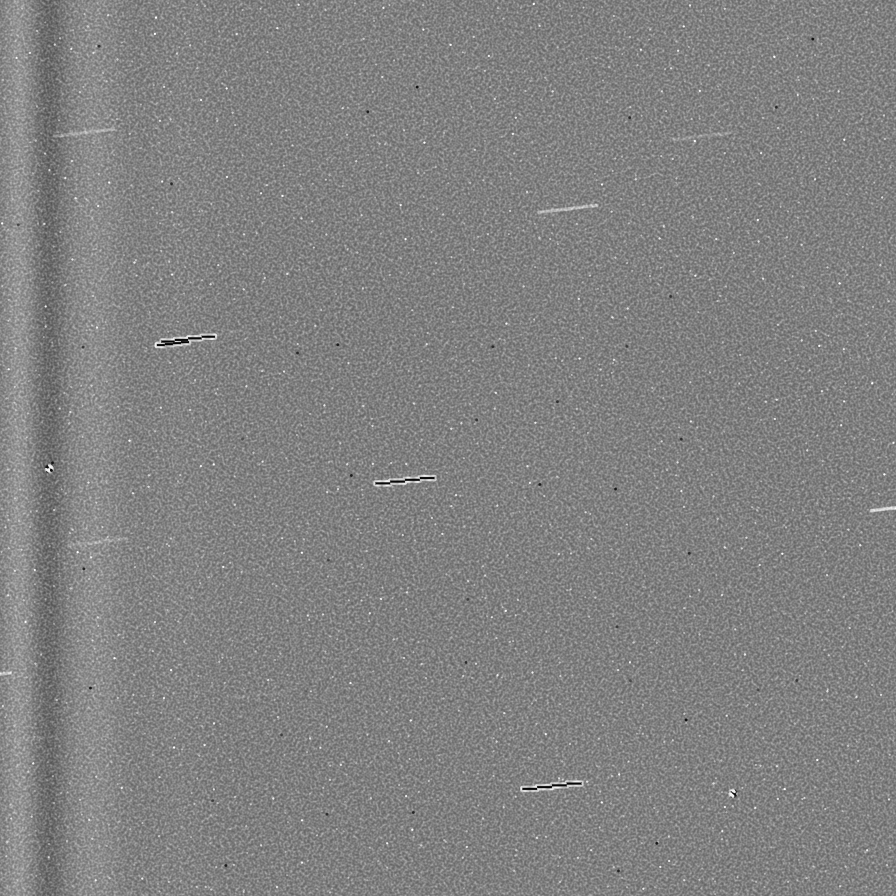
A three.js fragment shader for this texture:

```glsl
// Grainy grey sensor frame with soft vertical bands, hot and dead specks and slanted star trails.
varying vec2 vUv;

const float BASE_GREY = 0.497;
const float TRAIL_SLOPE = 0.12;
const float TRAIL_LENGTH = 0.066;
const float EDGE = 0.0008;

float hash(vec2 p) {
  vec3 q = fract(p.xyx * 0.1031);
  q += dot(q, q.yzx + 33.33);
  return fract((q.x + q.y) * q.z);
}

vec2 hash2(vec2 p) {
  return vec2(hash(p + 17.3), hash(p + 71.9));
}

float cornerGradient(vec2 cell, vec2 offset) {
  float angle = 6.2832 * hash(cell);
  return dot(vec2(cos(angle), sin(angle)), offset);
}

float gradientNoise(vec2 p) {
  vec2 i = floor(p);
  vec2 f = p - i;
  vec2 u = f * f * f * (f * (f * 6.0 - 15.0) + 10.0);
  vec2 e = vec2(1.0, 0.0);
  float low = mix(cornerGradient(i, f), cornerGradient(i + e, f - e), u.x);
  float high = mix(cornerGradient(i + e.yx, f - e.yx), cornerGradient(i + 1.0, f - 1.0), u.x);
  return mix(low, high, u.y);
}

vec2 rotate(vec2 p, float angle) {
  float c = cos(angle), s = sin(angle);
  return vec2(c * p.x - s * p.y, s * p.x + c * p.y);
}

// Film-like grain, turned off the axes and skewed towards light tones.
float grain(vec2 uv) {
  float g = 0.18 * gradientNoise(rotate(uv, 0.6) * 390.0 + 500.0);
  g += 0.13 * gradientNoise(rotate(uv, 1.1) * 270.0 + 900.0);
  return g + 1.8 * g * g;
}

float bump(float x, float center, float width) {
  float t = (x - center) / width;
  return exp(-t * t);
}

float bands(float x) {
  return 0.085 * bump(x, 0.021, 0.016) - 0.085 * bump(x, 0.055, 0.016)
       + 0.055 * bump(x, 0.105, 0.028) + 0.015 * bump(x, 0.2, 0.035);
}

// One randomly placed dot in a share of the grid cells; returns its strength.
float specks(vec2 uv, float cells, float share, float radius, float falloff) {
  vec2 cell = floor(uv * cells);
  vec2 center = (cell + 0.1 + 0.8 * hash2(cell + cells)) / cells;
  float present = step(hash(cell + 3.0 * cells), share);
  float strength = pow(hash(cell + 5.0 * cells), falloff);
  return present * strength * (1.0 - smoothstep(0.3 * radius, radius, distance(uv, center)));
}

float boxDistance(vec2 p, vec2 halfSize) {
  vec2 d = abs(p) - halfSize;
  return length(max(d, 0.0)) + min(max(d.x, d.y), 0.0);
}

// Soft light trail.
float trail(vec2 uv, vec2 center) {
  vec2 p = uv - center;
  p.y -= TRAIL_SLOPE * p.x;
  return 1.0 - smoothstep(0.0, 0.0022, boxDistance(p, vec2(0.5 * TRAIL_LENGTH, 0.0007)));
}

// Saturated trail of stair steps: x is the light rim, y the black core.
vec2 steppedTrail(vec2 uv, vec2 center, float span) {
  float stepLength = span / 4.0;
  float d = 1.0;
  for (int i = 0; i < 4; i++) {
    vec2 offset = (float(i) - 1.5) * stepLength * vec2(1.0, TRAIL_SLOPE);
    d = min(d, boxDistance(uv - center - offset, vec2(0.5 * stepLength, 0.0012)));
  }
  float patchy = 0.75 + 0.7 * gradientNoise(uv * 170.0);
  float rim = patchy * (1.0 - smoothstep(0.0016, 0.0016 + 2.0 * EDGE, d));
  return vec2(clamp(rim, 0.0, 1.0), 1.0 - smoothstep(-EDGE, EDGE, d));
}

// Small broken blot: x is its light part, y its black part.
vec2 blot(vec2 uv, vec2 center) {
  float inside = 1.0 - smoothstep(0.003, 0.0065, distance(uv, center));
  float n = gradientNoise(uv * 260.0);
  return inside * vec2(smoothstep(-0.15, 0.1, n), smoothstep(0.1, 0.25, -n));
}

void main() {
  vec2 uv = vUv;
  float tone = BASE_GREY + bands(uv.x) + grain(uv) + 0.012 * gradientNoise(uv * 4.0);

  // Light trails, then a few barely visible ones
  tone += 0.14 * trail(uv, vec2(0.094, 0.852)) + 0.09 * trail(uv, vec2(0.784, 0.848));
  tone += 0.22 * trail(uv, vec2(0.634, 0.767)) + 0.10 * trail(uv, vec2(0.109, 0.395));
  tone += 0.36 * trail(uv, vec2(1.005, 0.434)) + 0.25 * trail(uv, vec2(-0.021, 0.245));
  for (int i = 0; i < 5; i++) {
    tone += 0.035 * trail(uv, hash2(vec2(float(i), 8.0)));
  }

  // Hot and dead specks
  tone += 0.45 * specks(uv, 43.0, 0.6, 0.0019, 1.3);
  tone += 0.25 * specks(uv, 71.0, 0.5, 0.0017, 1.0);
  tone = mix(tone, 0.04, specks(uv, 14.0, 0.22, 0.0024, 0.3));

  // Saturated trails and blots
  vec2 marks = steppedTrail(uv, vec2(0.210, 0.6215), 0.060);
  marks = max(marks, steppedTrail(uv, vec2(0.193, 0.6165), 0.036));
  marks = max(marks, steppedTrail(uv, vec2(0.452, 0.4635), TRAIL_LENGTH));
  marks = max(marks, steppedTrail(uv, vec2(0.616, 0.1225), TRAIL_LENGTH));
  marks = max(marks, max(blot(uv, vec2(0.055, 0.477)), blot(uv, vec2(0.818, 0.1145))));
  tone = mix(mix(tone, 0.95, marks.x), 0.03, marks.y);

  gl_FragColor = vec4(vec3(clamp(tone, 0.0, 1.0)), 1.0);
}
```
